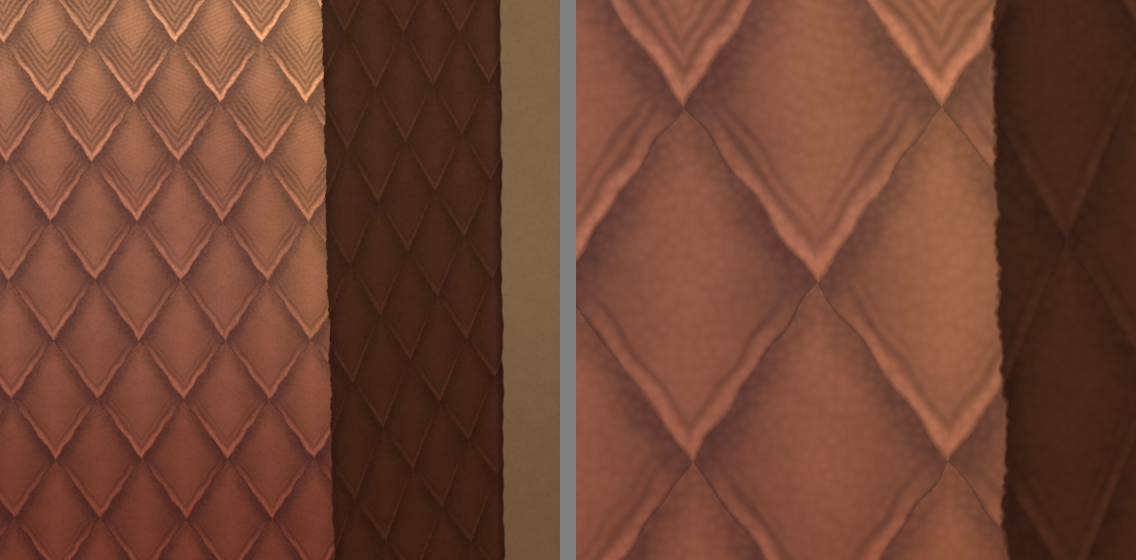
Left: the whole. Right: its middle third, enlarged.
Reproduce this pattern procedurally as a three.js fragment shader.

```glsl
varying vec2 vUv;

vec2 hash2(vec2 p) {
  p = vec2(dot(p, vec2(127.1, 311.7)), dot(p, vec2(269.5, 183.3)));
  return fract(sin(p) * 43758.5);
}

// Distance to the nearest scattered cell point
float cellular(vec2 p) {
  vec2 cell = floor(p);
  float nearest = 2.0;
  for (int j = -1; j <= 1; j++) {
    for (int i = -1; i <= 1; i++) {
      vec2 neighbour = cell + vec2(float(i), float(j));
      nearest = min(nearest, length(neighbour + hash2(neighbour) - p));
    }
  }
  return nearest;
}

// Relief of overlapping pointed scales, with a tip at each integer of q
float scaleRelief(vec2 q, float crisp, float grain) {
  vec2 lattice = vec2(q.y + q.x, q.y - q.x);
  vec2 id = floor(lattice);
  vec2 f = lattice - id;
  float edge = min(f.x, f.y);
  float far = max(f.x, f.y);
  float vary = hash2(id).x;

  // Raised lip along the lower V, worn unevenly
  float fade = 1.0 - smoothstep(0.5, 0.95, far);
  float lip = smoothstep(0.0, 0.03, edge) * (1.0 - smoothstep(0.045, 0.085, edge));
  lip *= fade * (0.7 + 0.5 * vary) * mix(1.15, 0.7, grain);

  // Nested grooves that reach deeper where the relief is crisp
  float reach = 0.16 + 0.3 * crisp + 0.06 * vary;
  float groove = (0.5 + 0.5 * cos((edge - 0.1) * 84.0)) * smoothstep(0.06, 0.1, edge);
  groove *= (1.0 - smoothstep(reach - 0.08, reach, edge)) * (1.0 - smoothstep(0.65, 1.0, far));

  // Shade cast below each lip, and a soft central ridge
  float shade = max(smoothstep(0.78, 1.0, far), 1.0 - smoothstep(0.0, 0.03, edge));
  float ridge = 1.0 - smoothstep(0.0, 0.75, abs(f.x - f.y));
  return lip * (0.2 + 0.18 * crisp) - groove * (0.12 + 0.1 * crisp)
    - shade * (0.15 + 0.08 * grain) + 0.17 * ridge - 0.05 + 0.05 * (vary - 0.5);
}

void main() {
  vec2 uv = vUv;
  float lean = uv.x - 0.022 * (1.0 - uv.y);
  float grain = cellular(uv * 150.0);
  float mottle = cellular(uv * 26.0);
  float ripple = sin(uv.y * 31.0 + 2.0 * sin(uv.y * 17.0)) + 0.6 * sin(uv.y * 153.0);

  // Lit face: warm at the top, deep red at the foot
  vec2 front = vec2((lean - 0.005) / 0.1535, (uv.y - 0.922) / 0.2122);
  front += 0.006 * vec2(sin(uv.y * 190.0 + uv.x * 60.0), sin(uv.x * 210.0));
  float crisp = smoothstep(0.45, 1.0, uv.y + 0.15 * (uv.x - 0.3));
  vec3 lit = mix(vec3(0.40, 0.20, 0.15), vec3(0.52, 0.32, 0.25), smoothstep(0.0, 0.6, uv.y));
  lit = mix(lit, vec3(0.64, 0.44, 0.32), smoothstep(0.6, 1.05, uv.y));
  float relief = scaleRelief(front, crisp, grain);
  lit *= 1.0 + relief;
  lit += vec3(-0.01, -0.005, 0.015) * smoothstep(0.0, 0.2, -relief);
  lit += vec3(0.05, 0.045, 0.01) * smoothstep(0.42, 0.57, lean) * smoothstep(0.1, 0.6, uv.y);
  lit *= 1.0 + 0.07 * (0.5 - grain) + 0.06 * (0.5 - mottle);
  lit *= 1.0 + 0.025 * sin(uv.y * 800.0 + 9.0 * sin(uv.x * 41.0)) * crisp;

  // Shaded face: the scales narrow and shrink toward the right
  float depth = lean - 0.615;
  vec2 side = vec2(depth * (9.45 + 1.5 * depth), (uv.y - 0.939) / (0.2083 - 0.13 * depth));
  vec3 dark = mix(vec3(0.235, 0.12, 0.08), vec3(0.27, 0.155, 0.105), smoothstep(0.0, 0.9, uv.y));
  dark *= 1.0 + 0.6 * scaleRelief(side, 0.0, grain);
  dark *= 1.0 + 0.1 * (0.5 - grain) + 0.08 * (0.5 - mottle);

  // Plain wall behind
  vec3 wall = mix(vec3(0.43, 0.32, 0.22), vec3(0.49, 0.38, 0.27), smoothstep(0.0, 0.6, uv.y));
  wall *= 1.0 + 0.05 * (0.5 - grain) + 0.04 * (0.5 - mottle);

  // Rough corner and outer silhouette
  float corner = lean - 0.575 - 0.0015 * ripple - 0.003 * (grain - 0.5);
  float rim = uv.x - 0.893 - 0.007 * (1.0 - uv.y) - 0.0012 * ripple;
  dark *= 1.0 - 0.15 * (1.0 - smoothstep(0.0, 0.02, corner));
  dark *= 1.0 - 0.25 * smoothstep(-0.015, 0.0, rim);
  vec3 color = mix(lit, dark, smoothstep(-0.002, 0.002, corner));
  color = mix(color, wall, smoothstep(-0.002, 0.003, rim));
  gl_FragColor = vec4(color, 1.0);
}
```
